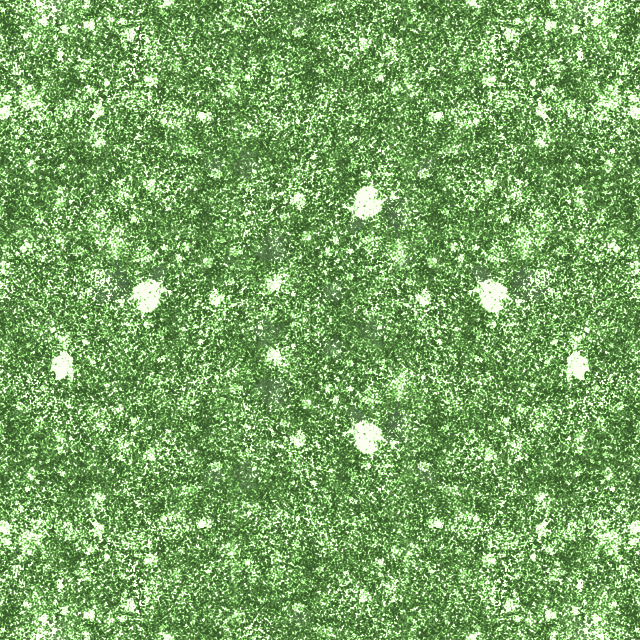
This texture is drawn by a Shadertoy shader. Its source:

```glsl
// Mirror-folded green terrazzo: grainy stone with pale chips, grey stains and broken threads.

#define BASE_TONE 0.25
#define GRAIN_AMOUNT 0.90
#define MOTTLE_AMOUNT 0.42
#define CHIP_CHANCE 0.52
#define FOLD_WIDTH 0.135
#define BAND_SHIFT vec2(0.196, 0.221)
#define MAIN_CHIP vec2(0.268, 0.039)
#define EDGE_CHIP vec2(0.401, -0.073)
#define CORNER_CHIP vec2(0.346, -0.327)
#define GLOW_SPOT vec2(0.321, 0.115)
#define LEAF_TOP vec2(0.402, -0.395)
#define LEAF_BASE vec2(0.418, -0.490)

const vec3 SHADOW = vec3(0.22, 0.34, 0.17);
const vec3 MOSS = vec3(0.29, 0.44, 0.22);
const vec3 LEAF = vec3(0.40, 0.58, 0.31);
const vec3 GRASS = vec3(0.51, 0.74, 0.40);
const vec3 LIME = vec3(0.61, 0.91, 0.45);
const vec3 PALE = vec3(0.76, 0.96, 0.64);
const vec3 CREAM = vec3(0.99, 1.00, 0.94);
const vec3 STAIN = vec3(0.40, 0.49, 0.38);

vec2 hash2(vec2 p) {
    vec3 q = fract(p.xyx * vec3(0.1031, 0.1030, 0.0973));
    q += dot(q, q.yzx + 33.33);
    return fract((q.xx + q.yz) * q.zy);
}

float slope(vec2 cell, vec2 offset) {
    float angle = 6.2832 * hash2(cell).x;
    return dot(vec2(cos(angle), sin(angle)), offset);
}

// Gradient noise, about -0.7 to 0.7
float noise(vec2 p) {
    vec2 i = floor(p), f = fract(p), e = vec2(1.0, 0.0);
    vec2 u = f * f * f * (f * (f * 6.0 - 15.0) + 10.0);
    return mix(mix(slope(i, f), slope(i + e, f - e), u.x),
               mix(slope(i + e.yx, f - e.yx), slope(i + 1.0, f - 1.0), u.x), u.y);
}

vec2 rotate(vec2 p, float angle) {
    float c = cos(angle), s = sin(angle);
    return vec2(c * p.x - s * p.y, s * p.x + c * p.y);
}

// Ragged disc of the given radius
float blob(vec2 d, float radius, float seed) {
    float ragged = length(d) / radius + 0.7 * noise(d * 1.8 / radius + seed);
    return 1.0 - smoothstep(0.7, 1.1, ragged);
}

// One random blob in some cells of a rotated grid
float scatter(vec2 p, float cells, float chance, float size) {
    p = rotate(p, cells) * cells;
    vec2 id = floor(p) + cells * 7.0;
    vec2 place = hash2(id), pick = hash2(id + 71.0);
    float radius = size * mix(0.45, 1.0, pick.y);
    float shape = blob(fract(p) - 0.32 - 0.36 * place, radius, 90.0 * pick.y);
    return step(pick.x, chance) * shape * mix(0.5, 1.0, place.x);
}

float segment(vec2 p, vec2 a, vec2 b) {
    vec2 d = b - a;
    return length(p - a - d * clamp(dot(p - a, d) / dot(d, d), 0.0, 1.0));
}

float glow(vec2 d, float radius) {
    return exp(-dot(d, d) / (radius * radius));
}

// Stone at a point: x = tone, y = stain
vec2 stone(vec2 p) {
    float grain = GRAIN_AMOUNT * (noise(rotate(p, 0.6) * 310.0) + 0.75 * noise(rotate(p, 1.1) * 150.0));
    grain += 0.9 * max(grain - 0.15, 0.0);
    float cloud = noise(p * 15.0 + 40.0) + 0.7 * noise(p * 7.0 + 5.0);
    float mottle = MOTTLE_AMOUNT * (0.8 * noise(p * 58.0 + 9.0) + 0.7 * noise(p * 30.0) + 0.6 * cloud);
    float tone = BASE_TONE + grain * (1.0 + 0.5 * cloud) + mottle;

    // Scattered chips, coarse to fine
    tone += scatter(p, 13.0, CHIP_CHANCE, 0.27) * (0.42 + 0.3 * grain);
    tone += scatter(p, 23.0, CHIP_CHANCE * 0.6, 0.27) * 0.65;
    tone += scatter(p, 37.0, CHIP_CHANCE * 0.4, 0.27) * 0.80;
    tone += scatter(p, 71.0, CHIP_CHANCE * 0.7, 0.27) * 0.60;

    // Broken threads along wavering noise ridges
    float wander = noise(p * 7.0 + 23.0 + 0.35 * noise(p * 33.0));
    float ridge = 1.0 - smoothstep(0.0, 0.05, abs(wander));
    tone += ridge * smoothstep(0.05, 0.3, noise(p * 8.0 + 61.0)) * max(0.2 + 1.2 * grain, 0.0);

    // Large chips, pale clump, glowing spot and corner leaf
    tone += 0.95 * blob(p - MAIN_CHIP, 0.026, 3.0);
    tone += 0.95 * blob((p - EDGE_CHIP) * vec2(1.25, 1.0), 0.024, 17.0);
    tone += 0.80 * blob(p - CORNER_CHIP, 0.012, 29.0);
    tone += 0.42 * blob(p - CORNER_CHIP - vec2(0.105, -0.019), 0.022, 41.0);
    tone += 0.55 * glow(p - GLOW_SPOT, 0.018);
    tone += 0.30 * glow((p - LEAF_BASE) * vec2(1.0, 0.7), 0.045);
    float edge = segment(p, LEAF_TOP, LEAF_BASE) + 0.006 * noise(p * 60.0);
    tone += (0.3 + grain) * (1.0 - smoothstep(0.001, 0.005, edge));

    // Grey stains, one beside the main chip; bright chips stay clean
    float dark = blob(p - MAIN_CHIP - vec2(0.058, 0.016), 0.030, 5.0);
    float stain = max(scatter(p, 9.0, 0.4, 0.27), dark);
    return vec2(tone - 0.14 * dark, stain * (1.0 - smoothstep(0.5, 0.9, tone)));
}

vec3 ramp(float t) {
    vec3 c = mix(SHADOW, MOSS, smoothstep(-0.25, 0.05, t));
    c = mix(c, LEAF, clamp((t - 0.05) / 0.25, 0.0, 1.0));
    c = mix(c, GRASS, clamp((t - 0.30) / 0.20, 0.0, 1.0));
    c = mix(c, LIME, clamp((t - 0.50) / 0.12, 0.0, 1.0));
    c = mix(c, PALE, clamp((t - 0.62) / 0.13, 0.0, 1.0));
    return mix(c, CREAM, clamp((t - 0.75) / 0.20, 0.0, 1.0));
}

void mainImage(out vec4 fragColor, in vec2 fragCoord) {
    vec2 p = fragCoord / iResolution.xy - 0.5, a = abs(p);

    // Sides mirror across x, top and bottom across y, corners across both
    vec2 side = stone(vec2(a.x, p.y));
    vec2 band = stone(vec2(p.x, -a.y) + BAND_SHIFT);
    vec2 both = stone(vec2(a.x, -a.y));
    vec2 surface = mix(side, band, smoothstep(-0.015, 0.015, a.y - a.x + 0.04));
    float inCorner = smoothstep(-0.015, 0.015, min(a.x, a.y) - FOLD_WIDTH);
    surface = mix(surface, both, inCorner);

    vec3 color = mix(ramp(surface.x), STAIN, 0.5 * surface.y);
    fragColor = vec4(color, 1.0);
}
```
